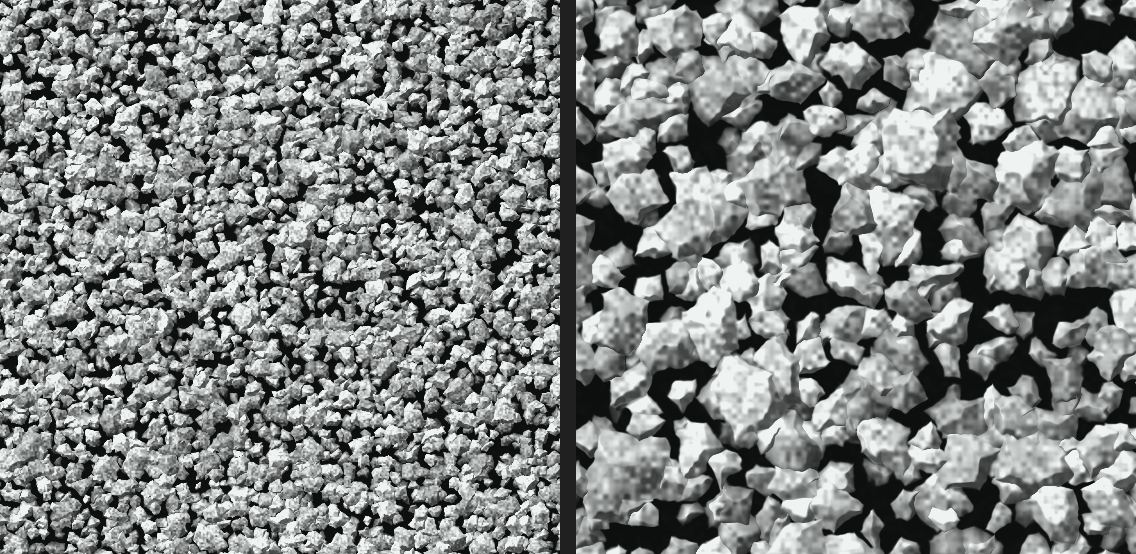
Left, the full canvas; right, a detail of the centre.
A Shadertoy shader for this texture:

```glsl
const float TAU = 6.2831853;
const int LAYERS = 3;
const int FACETS = 6;
const vec3 CELL_SIZE = vec3(0.023, 0.032, 0.045);   // small, medium, large stones
const vec3 PRESENCE = vec3(1.0, 0.92, 0.55);
const vec3 BASE_HEIGHT = vec3(0.001, 0.002, 0.003);
const vec2 RADIUS_RANGE = vec2(0.47, 0.68);
const float HEIGHT_SPREAD = 0.008;
const float EDGE = 0.0020;
const float CREASE = 0.0020;
const vec3 LIGHT = vec3(-0.40, 0.60, 0.69);
const float AMBIENT = 0.2;
const float SHADOW = 0.38;
const float ROUGHNESS = 1.1;
const float GRAIN = 0.24;
const float GAIN = 1.2;
const float GAMMA = 0.78;
const float DRIFT = 0.08;
const vec3 TINT = vec3(0.985, 1.0, 0.992);

vec3 hash3(vec2 p) {
    vec3 q = fract(p.xyx * vec3(0.1031, 0.1030, 0.0973));
    q += dot(q, q.yxz + 33.33);
    return fract((q.xxy + q.yzz) * q.zyx);
}

// Three independent channels of value noise
vec3 noise3(vec2 p) {
    vec2 i = floor(p), f = fract(p);
    f = f * f * (3.0 - 2.0 * f);
    vec3 low = mix(hash3(i), hash3(i + vec2(1, 0)), f.x);
    vec3 high = mix(hash3(i + vec2(0, 1)), hash3(i + vec2(1, 1)), f.x);
    return mix(low, high, f.y);
}

float lambert(vec2 tilt) {
    return max(dot(normalize(vec3(tilt, 1.0)), LIGHT), 0.0);
}

// One faceted stone: x = height, y = brightness, z = distance inside the outline
vec3 stone(vec2 q, vec2 id, float radius, vec2 rough) {
    vec3 look = hash3(id + 57.3);
    vec2 tilt = (look.xy - 0.5) * 0.8;
    float height = radius * 0.5 - dot(q, tilt);
    float inside = radius;
    float turn = look.z * TAU;
    for (int i = 0; i < FACETS; i++) {
        vec3 cut = hash3(id + 13.7 * float(i + 1));
        float angle = (float(i) + 0.7 * (cut.x - 0.5)) * TAU / float(FACETS);
        vec2 normal = vec2(cos(angle + turn), sin(angle + turn));
        float stretch = 1.0 - 0.45 * look.x * sin(angle) * sin(angle);
        float gap = radius * mix(0.68, 1.05, cut.y) * stretch - dot(q, normal);
        float slope = mix(0.4, 1.6, cut.z);
        float facet = gap * slope;
        tilt = mix(normal * slope, tilt, smoothstep(-CREASE, CREASE, facet - height));
        height = min(height, facet);
        inside = min(inside, gap);
    }
    float albedo = mix(0.58, 1.0, look.y);
    float shade = albedo * (AMBIENT + (1.0 - AMBIENT) * lambert(tilt + rough));
    return vec3(height, shade, inside);
}

// Topmost stone of the pile: x = height, y = brightness
vec2 pile(vec2 p, vec2 rough) {
    vec2 top = vec2(0.0, 0.2);
    for (int layer = 0; layer < LAYERS; layer++) {
        float cell = CELL_SIZE[layer];
        vec2 home = floor(p / cell);
        for (int k = 0; k < 9; k++) {
            vec2 spot = home + vec2(k % 3 - 1, k / 3 - 1);
            vec2 id = spot + 71.0 * float(layer + 1);
            vec3 place = hash3(id);
            vec3 trait = hash3(id + 191.7);
            vec2 q = p - (spot + 0.5 + 0.7 * (place.xy - 0.5)) * cell;
            if (trait.x > PRESENCE[layer] || dot(q, q) > cell * cell) continue;
            float radius = cell * mix(RADIUS_RANGE.x, RADIUS_RANGE.y, place.z);
            vec3 s = stone(q, id, radius, rough);
            float z = s.x + BASE_HEIGHT[layer] + HEIGHT_SPREAD * trait.y;
            float cover = smoothstep(0.0, EDGE, s.z) * smoothstep(-0.0006, 0.0006, z - top.x);
            top = mix(top, vec2(z, s.y), cover);
        }
    }
    return top;
}

void mainImage(out vec4 fragColor, in vec2 fragCoord) {
    vec2 p = fragCoord / iResolution.y;

    // Ragged outlines and pitted faces
    vec3 coarse = noise3(p * 110.0 + 9.0) - 0.5;
    vec3 fine = noise3(p * 310.0 + 31.0) - 0.5;
    vec2 warp = 0.004 * coarse.xy + 0.0012 * fine.xy;
    vec2 rough = ROUGHNESS * (0.45 * coarse.yz + 0.75 * fine.xy);
    vec2 surface = pile(p + warp, rough);

    // Shadows cast by higher stones towards the light
    float blocked = 0.0;
    for (int i = 1; i <= 2; i++) {
        float reach = 0.006 * float(i);
        float blocker = pile(p + warp + reach * LIGHT.xy, vec2(0.0)).x;
        blocked = max(blocked, smoothstep(0.0, 0.005, blocker - surface.x - reach * LIGHT.z));
    }
    float depth = mix(0.1, 1.0, smoothstep(0.0, 0.0105, surface.x));
    float value = surface.y * depth * mix(1.0, SHADOW, blocked);

    // Mineral grain, broad tone drift and exposure
    value *= 1.0 + GRAIN * (2.0 * fine.z + coarse.x);
    value *= 1.0 + DRIFT * (noise3(p * 5.0).x - 0.5);
    value = clamp(pow(GAIN * value, GAMMA), 0.05, 0.95);
    fragColor = vec4(value * TINT + vec3(0.0, 0.004, 0.004), 1.0);
}
```
